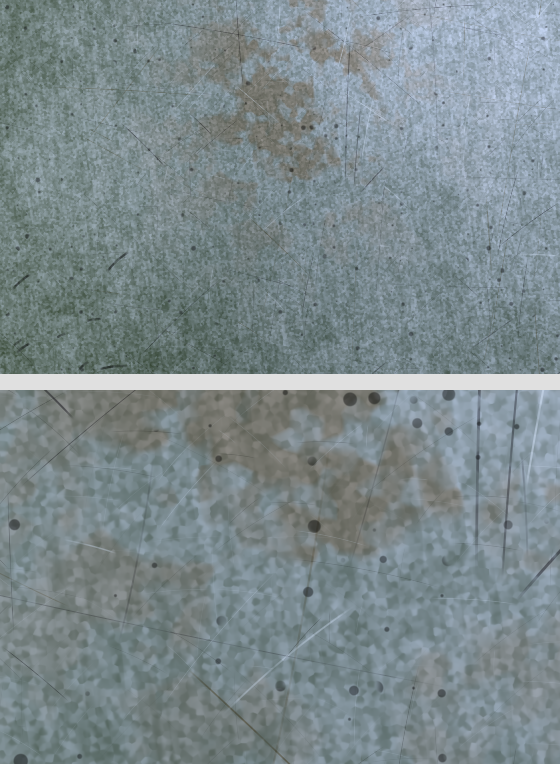
Top, the full canvas; bottom, a detail of the centre.
This texture is drawn by a Shadertoy shader. Its source:

```glsl
// Worn sheet metal: a cool light falls from the upper right over teal-grey steel.
// Smoothed cellular noise makes grain, clouds and rust; hashed line segments,
// scattered by loops and by cells, make the scratches, scuffs and pale marks.

#define BASE_TONE 0.535
#define GLOW_GAIN 0.185
#define GRAIN_GAIN 0.15
#define CLOUD_GAIN 0.10
#define DARK_SCRATCHES 84
#define PALE_SCRATCHES 26
#define LINE_WIDTH 0.0009
#define RUST_TINT vec3(0.80, 0.72, 0.62)
#define GOUGE_TINT vec3(0.45, 0.44, 0.47)
#define OCHRE_TINT vec3(0.68, 0.60, 0.45)
#define PALE_COLOR vec3(0.80, 0.86, 0.94)

vec2 hash22(vec2 p) {
    vec3 a = fract(p.xyx * vec3(0.1031, 0.1030, 0.0973));
    a += dot(a, a.yzx + 33.33);
    return fract((a.xx + a.yz) * a.zy);
}

// Cellular noise whose cell values blend softly into each other, 0 to 1
float cellBlend(vec2 p) {
    vec2 cell = floor(p);
    float sum = 0.0, weights = 0.0;
    for (int j = -1; j <= 1; j++)
    for (int i = -1; i <= 1; i++) {
        vec2 id = cell + vec2(i, j);
        float d = length(id + hash22(id) - p);
        float w = pow(1.0 - smoothstep(0.0, 1.42, d), 4.0) + 1e-5;
        sum += w * hash22(id + 71.7).x;
        weights += w;
    }
    return sum / weights;
}

// Four families of direction: upright, falling, rising, nearly level
float scratchAngle(float h) {
    float family = floor(h * 4.0);
    float base = family < 1.0 ? 1.50 : family < 2.0 ? -0.62 : family < 3.0 ? 0.75 : -0.08;
    return base + 0.36 * (fract(h * 4.0) - 0.5);
}

// Tapered, slightly bent line centred at the origin of q
float scratch(vec2 q, float angle, float halfLength, float halfWidth, float bend) {
    float c = cos(angle), s = sin(angle);
    q = vec2(c * q.x + s * q.y, c * q.y - s * q.x);
    float t = q.x / halfLength;
    float offset = abs(q.y + bend * halfLength * t * t);
    float line = clamp((halfWidth - offset) * iResolution.y + 0.5, 0.0, 1.0);
    return line * (1.0 - smoothstep(0.65, 1.0, abs(t)));
}

// One short hairline per cell
float hairlines(vec2 p, float cells, float seed) {
    vec2 cell = floor(p * cells);
    float total = 0.0;
    for (int j = -1; j <= 1; j++)
    for (int i = -1; i <= 1; i++) {
        vec2 id = cell + vec2(i, j);
        vec2 place = hash22(id + seed), look = hash22(id + seed + 37.0);
        vec2 q = p - (id + place) / cells;
        float reach = mix(0.25, 0.95, place.y) / cells;
        total += look.y * look.y * scratch(q, scratchAngle(look.x), reach, 0.0002, 0.05);
    }
    return min(total, 1.0);
}

// Sparse round pits, rarely large
float pits(vec2 p, float cells) {
    vec2 cell = floor(p * cells), h = hash22(cell + 5.0);
    vec2 q = fract(p * cells) - mix(vec2(0.3), vec2(0.7), hash22(cell + 19.0));
    float radius = mix(0.04, 0.22, h.y * h.y);
    float edge = cells / iResolution.y;
    return step(0.80, h.x) * (1.0 - smoothstep(radius - edge, radius + edge, length(q)));
}

void mainImage(out vec4 fragColor, in vec2 fragCoord) {
    vec2 uv = fragCoord / iResolution.xy;
    vec2 p = fragCoord / iResolution.y;
    float aspect = iResolution.x / iResolution.y;

    // Light, shade and mottling
    vec2 toLamp = (uv - vec2(0.80, 1.02)) * vec2(2.0, 1.75);
    float glow = exp(-dot(toLamp, toLamp));
    vec2 toShade = (uv - vec2(0.27, -0.05)) * vec2(2.0, 3.2);
    float shade = exp(-dot(toShade, toShade));
    float broad = cellBlend(p * 4.0), cloud = cellBlend(p * 13.0 + 9.0);
    float mottle = cellBlend(p * 55.0), grain = cellBlend(p * 185.0);
    float brushed = cellBlend(vec2(p.x + 0.12 * p.y, p.y * 0.12) * 150.0);
    float tone = BASE_TONE + GLOW_GAIN * glow - 0.10 * shade;
    tone -= 0.04 * smoothstep(0.12, 0.0, uv.x) + 0.02 * smoothstep(0.9, 1.0, uv.y);
    tone += CLOUD_GAIN * (0.6 * broad + 0.7 * cloud + 0.8 * mottle - 1.05);
    tone += GRAIN_GAIN * (grain - 0.5) + 0.07 * (brushed - 0.5);

    // Brighter metal turns bluer, the left side greener
    vec3 col = vec3(tone - 0.065, tone, tone + 0.3 * (tone - 0.45));
    col.b -= 0.03 * smoothstep(0.6, 0.0, uv.x);

    // Rust film in the upper middle
    vec2 toRust = (uv - vec2(0.53, 0.74)) * vec2(4.5, 2.6);
    float rust = exp(-dot(toRust, toRust)) * smoothstep(0.35, 0.75, 0.6 * cloud + 0.4 * mottle);
    col *= mix(vec3(1.0), RUST_TINT, min(1.3 * rust, 1.0));

    // Hairlines and pits
    col = mix(col, PALE_COLOR, hairlines(p, 11.0, 3.0) * (0.20 + 0.35 * glow));
    col = mix(col, PALE_COLOR, hairlines(p, 24.0, 57.0) * (0.14 + 0.25 * glow));
    col *= 1.0 - 0.32 * hairlines(p, 9.0, 101.0) - 0.22 * hairlines(p, 20.0, 151.0);
    col *= 1.0 - 0.42 * pits(p, 34.0) * smoothstep(0.2, 0.6, mottle);

    // Long dark scratches, denser towards the lamp
    float wear = mix(0.55, 1.0, smoothstep(0.3, 0.6, mottle));
    for (int i = 0; i < DARK_SCRATCHES; i++) {
        vec2 place = hash22(vec2(i, 11)), look = hash22(vec2(i, 23)), size = hash22(vec2(i, 47));
        vec2 center = vec2(aspect * pow(place.x, 0.75), 1.0 - pow(place.y, 1.35));
        float mark = scratch(p - center, scratchAngle(look.x), mix(0.04, 0.30, size.x * size.x),
            LINE_WIDTH * mix(0.3, 1.4, size.y * size.y), 0.08 * (look.y - 0.5));
        vec3 tint = fract(look.y * 7.0) < 0.28 ? OCHRE_TINT : GOUGE_TINT;
        col *= mix(vec3(1.0), tint, mark * wear * mix(0.3, 1.0, look.y * look.y));
    }

    // Pale marks near the lamp, thick dark scuffs at the lower left
    for (int i = 0; i < PALE_SCRATCHES; i++) {
        vec2 place = hash22(vec2(i, 71)), look = hash22(vec2(i, 83));
        vec2 center = vec2(aspect * sqrt(place.x), 1.0 - place.y * place.y);
        float pale = scratch(p - center, scratchAngle(look.x), mix(0.02, 0.10, look.y),
            LINE_WIDTH * mix(0.5, 2.5, place.x * place.y), 0.2 * (place.y - 0.5));
        col = mix(col, PALE_COLOR, pale * wear * (0.25 + 0.55 * glow));
        vec2 corner = vec2(0.04 + 0.40 * place.y * place.y, 0.02 + 0.42 * look.y * look.y);
        float scuff = scratch(p - corner, 1.3 * place.x - 0.5, mix(0.012, 0.045, look.x), 0.003, 0.1);
        col *= 1.0 - 0.5 * scuff * wear * step(0.45, place.x);
    }
    fragColor = vec4(clamp(col, 0.0, 1.0), 1.0);
}
```
